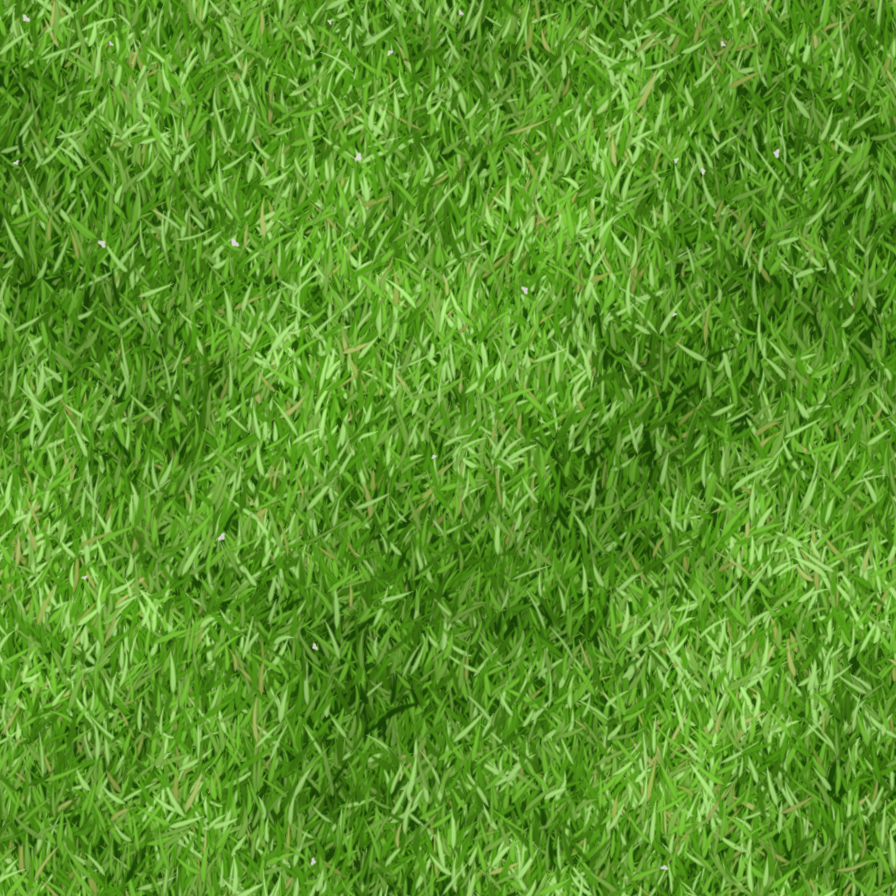
Write a Shadertoy shader that draws this texture.

```glsl
#define LAYERS 15
#define CELL 0.025
#define BLADE_LENGTH 1.0
#define BLADE_WIDTH 0.088
#define LEAN 1.7
#define SHADOW 0.13
#define SOFTNESS 0.0019
#define DRYNESS 0.035
#define CLUMP_TONE 0.17
#define CLUMP_LIGHT 0.13
#define PETAL_CHANCE 0.11

const vec3 SOIL = vec3(0.15, 0.34, 0.03);
const vec3 STRAW = vec3(0.64, 0.64, 0.34);
const vec3 PETAL = vec3(0.90, 0.86, 0.90);

vec4 hash4(vec2 p) {
    vec4 q = fract(p.xyxy * vec4(0.1031, 0.1030, 0.0973, 0.1099));
    q += dot(q, q.wzxy + 33.33);
    return fract((q.xxyz + q.yzzw) * q.zywx);
}

// Irregular variation from broad areas down to clumps, about -1 to 1
float patches(vec2 p) {
    float a = sin(p.x * 7.0 + 2.0 * sin(p.y * 5.0 + 1.0));
    float b = sin(p.y * 9.0 - 2.3 * sin(p.x * 6.0 + 2.0));
    float c = sin(p.x * 23.0 + p.y * 14.0 + 2.0 * sin(p.y * 19.0));
    float d = sin(p.y * 47.0 - p.x * 31.0 + 2.5 * sin(p.x * 41.0 + p.y * 13.0));
    return 0.28 * a + 0.25 * b + 0.27 * c + 0.25 * d;
}

// Green tones from deep shade to sunlit, spaced by their share
vec3 grassTone(float pick) {
    if (pick < 0.04) return vec3(0.11, 0.30, 0.02);
    if (pick < 0.21) return vec3(0.24, 0.46, 0.06);
    if (pick < 0.47) return vec3(0.30, 0.57, 0.08);
    if (pick < 0.63) return vec3(0.45, 0.64, 0.25);
    if (pick < 0.87) return vec3(0.43, 0.70, 0.19);
    return vec3(0.61, 0.82, 0.43);
}

// Paints one layer of scattered, tapered, slightly bent blades
vec3 paintBlades(vec3 col, vec2 uv, float layer, float soft) {
    float depth = layer / float(LAYERS - 1);
    vec2 grid = uv / CELL + hash4(vec2(layer, 7.0)).xy * 40.0;
    vec2 home = floor(grid);
    for (int y = -1; y <= 1; y++)
    for (int x = -1; x <= 1; x++) {
        vec2 cell = home + vec2(x, y);
        vec4 shape = hash4(cell + layer * 61.0);
        vec2 p = grid - cell - shape.xy;
        float halfLength = BLADE_LENGTH * mix(0.45, 1.0, shape.w);
        if (dot(p, p) > halfLength * halfLength * 1.1) continue;

        float angle = LEAN * (shape.z - 0.5) * (0.6 + 1.6 * abs(shape.z - 0.5)) + 0.12;
        float s = sin(angle), c = cos(angle);
        vec2 q = vec2(c * p.x - s * p.y, s * p.x + c * p.y);
        if (abs(q.x) > 0.36) continue;

        vec4 look = hash4(cell + layer * 61.0 + 311.0);
        float t = q.y / halfLength;
        float t2 = t * t;
        float width = BLADE_WIDTH * mix(0.6, 1.2, look.y);
        float side = q.x - 0.24 * (look.z - 0.5) * t2;
        float d = abs(side) - width * (1.0 - t2 * t2) * (1.0 - 0.5 * t);
        if (d > 0.12) continue;

        col *= 1.0 - SHADOW * (1.0 - smoothstep(-0.02, 0.12, d));
        if (d > soft) continue;

        float patchy = patches(uv - p * CELL);
        float pick = look.w + 0.30 * (depth - 0.66) + CLUMP_TONE * patchy;
        vec3 blade = grassTone(pick);
        float dry = step(1.0 - DRYNESS * (1.0 + patchy), look.x);
        blade = mix(blade, STRAW, 0.7 * dry);
        blade *= 1.03 + CLUMP_LIGHT * patchy + 0.05 * t;
        col = mix(col, blade, smoothstep(soft, -soft, d));
    }
    return col;
}

// Sparse pale petals lying on the grass
vec3 paintPetals(vec3 col, vec2 uv) {
    vec2 grid = uv * 13.0;
    vec2 cell = floor(grid);
    vec4 r = hash4(cell + 907.0);
    if (r.w > PETAL_CHANCE) return col;
    vec2 p = (grid - cell - mix(vec2(0.15), vec2(0.85), r.xy)) / 13.0;
    float angle = r.z * 6.28;
    p = vec2(cos(angle) * p.x - sin(angle) * p.y, sin(angle) * p.x + cos(angle) * p.y);
    float size = mix(0.003, 0.006, fract(r.w * 83.0));
    float d = length(p * vec2(1.0, 1.7)) - size * (0.85 + 0.2 * sin(3.0 * atan(p.y, p.x)));
    return mix(col, PETAL, 0.9 * smoothstep(SOFTNESS, -SOFTNESS, d));
}

void mainImage(out vec4 fragColor, in vec2 fragCoord) {
    vec2 uv = fragCoord / iResolution.y;
    float soft = max(SOFTNESS, 0.7 / iResolution.y) / CELL;
    vec3 col = SOIL;
    for (int i = 0; i < LAYERS; i++) {
        col = paintBlades(col, uv, float(i), soft);
    }
    col = paintPetals(col, uv);
    fragColor = vec4(clamp(col, 0.0, 1.0), 1.0);
}
```
